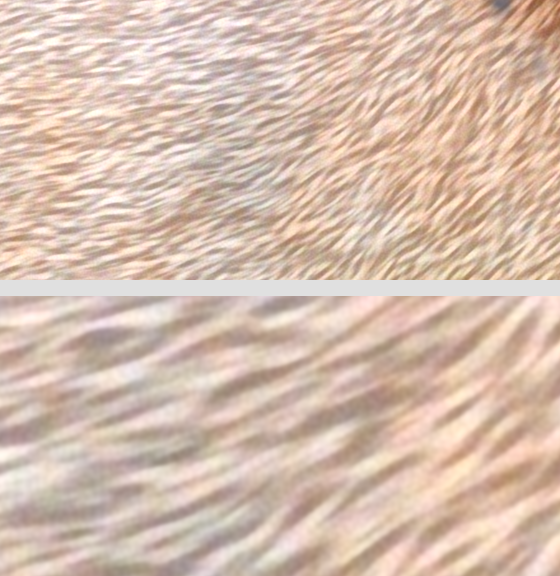
Top: the whole. Bottom: its middle third, enlarged.
Reproduce this texture procedurally as a Shadertoy shader.

```glsl
// Short pale fur that sweeps from nearly level on the left to steep on the right.
// Gradient noise is averaged along a smooth direction field to comb it into hairs,
// then tinted with broad warm, lilac and grey patches.

float hash(vec2 cell) {
    vec3 h = fract(cell.xyx * vec3(0.1031, 0.1030, 0.0973));
    h += dot(h, h.yzx + 33.33);
    return fract((h.x + h.y) * h.z);
}

float cornerSlope(vec2 cell, vec2 corner, vec2 f) {
    float angle = 6.2832 * hash(cell + corner);
    return dot(vec2(cos(angle), sin(angle)), f - corner);
}

float gradientNoise(vec2 p) {
    vec2 cell = floor(p), f = p - cell;
    vec2 u = f * f * f * (f * (f * 6.0 - 15.0) + 10.0);
    vec2 e = vec2(1.0, 0.0);
    return mix(mix(cornerSlope(cell, e.yy, f), cornerSlope(cell, e.xy, f), u.x),
               mix(cornerSlope(cell, e.yx, f), cornerSlope(cell, e.xx, f), u.x), u.y);
}

// Lie of the coat: steeper toward the lower right, with gentle wandering
vec2 furDirection(vec2 p) {
    float sweep = smoothstep(0.4, 1.7, p.x + 0.5 * (0.5 - p.y));
    float angle = 0.2 + 0.6 * sweep + 0.35 * gradientNoise(p * 4.0 + 7.0);
    return vec2(cos(angle), sin(angle));
}

// x: single hairs, y: wider tufts, both combed along the coat
vec2 combedFur(vec2 p) {
    vec2 along = furDirection(p), sum = vec2(0.0);
    float total = 0.0;
    for (int i = -7; i <= 7; i++) {
        float t = float(i) / 8.0;
        float weight = 0.5 + 0.5 * cos(3.1416 * t);
        vec2 q = p + along * t * 0.052;
        float hair = gradientNoise(q * 43.0 + 50.0) + 0.5 * gradientNoise(q * 79.0 + 90.0);
        float tuft = gradientNoise((p + along * t * 0.12) * 19.0 + 30.0);
        sum += weight * vec2(hair, tuft);
        total += weight;
    }
    return sum / total;
}

float spot(vec2 p, vec2 center, vec2 size) {
    vec2 d = (p - center) / size;
    return exp(-dot(d, d));
}

void mainImage(out vec4 fragColor, in vec2 fragCoord) {
    vec2 p = fragCoord / iResolution.y;
    p.x *= 2.0 * iResolution.y / iResolution.x;

    // Broad undercoat patches
    float patches = gradientNoise(p * 3.0 + 11.0) + 0.6 * gradientNoise(p * 8.0 + 23.0);
    float warmth = 0.25 + 0.9 * patches + 0.65 * smoothstep(0.9, 1.75, p.x);
    vec3 color = mix(vec3(0.86, 0.785, 0.745), vec3(0.87, 0.72, 0.615), clamp(warmth, 0.0, 1.0));
    color += vec3(0.0, 0.01, 0.045) * spot(p, vec2(0.8, 0.95), vec2(0.6, 0.3));
    color += 0.05 * spot(p, vec2(0.3, 0.75), vec2(0.55, 0.45));
    color -= vec3(0.10, 0.075, 0.065) * spot(p, vec2(0.85, 0.42), vec2(0.24, 0.32));
    color -= vec3(0.04, 0.02, 0.05) * spot(p, vec2(1.6, 0.0), vec2(0.6, 0.22));

    // Light hair tips and the shadows between them
    vec2 fur = combedFur(p);
    float shade = 4.6 * fur.x + 2.3 * fur.y + 0.45 * gradientNoise(p * 6.0 + 61.0);
    color += 0.21 * tanh(shade) * vec3(0.93, 1.0, 1.02);

    // Fine grain and faint colour flecks
    color += 0.05 * gradientNoise(p * 110.0);
    color += vec3(0.05, -0.03, -0.01) * gradientNoise(p * 24.0 + 70.0);
    color += vec3(-0.01, -0.02, 0.07) * gradientNoise(p * 31.0 + 80.0);

    // Brown upper right corner with a slate mark on the edge
    color -= vec3(0.13, 0.20, 0.23) * spot(p, vec2(1.98, 1.0), vec2(0.22, 0.20));
    float mark = spot(p + 0.03 * gradientNoise(p * 20.0), vec2(1.79, 0.99), vec2(0.04, 0.045));
    color = mix(color, vec3(0.36, 0.36, 0.41), 0.85 * mark);
    color = mix(color, vec3(0.57, 0.54, 0.54), 0.5 * spot(p, vec2(1.93, 0.76), vec2(0.025, 0.06)));

    fragColor = vec4(clamp(color, 0.0, 1.0), 1.0);
}
```
